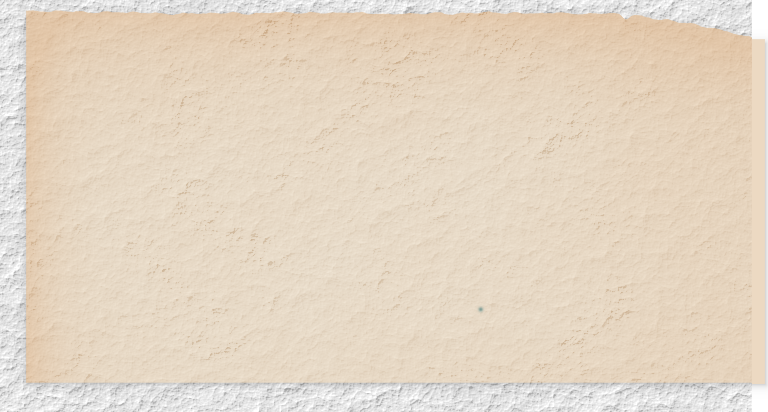
Give the GLSL for this texture, as a Shadertoy shader.

```glsl
// Warm parchment sheet with a torn top edge, lying on rough white plaster.
#define CORE vec3(0.908, 0.860, 0.790)
#define TAN vec3(0.885, 0.775, 0.658)
#define STRIP vec3(0.925, 0.850, 0.760)
#define CREASE vec3(0.09, 0.13, 0.17)
#define SHEET_LEFT 0.034
#define SHEET_RIGHT 0.996
#define SHEET_BOTTOM 0.071
#define PLASTER_RIGHT 0.979
#define PLASTER_CONTRAST 0.17
#define SHEET_CONTRAST 0.043

vec2 hash2(vec2 p) {
    vec3 a = fract(p.xyx * vec3(0.1031, 0.1030, 0.0973));
    a += dot(a, a.yzx + 33.33);
    return fract((a.xx + a.yz) * a.zy);
}

// Squared distance to the nearest scattered point: domes split by creases.
float cellular(vec2 p) {
    vec2 cell = floor(p), f = fract(p);
    float nearest = 4.0;
    for (int y = -1; y <= 1; y++)
    for (int x = -1; x <= 1; x++) {
        vec2 offset = vec2(x, y);
        vec2 d = offset + hash2(cell + offset + 50.0) - f;
        nearest = min(nearest, dot(d, d));
    }
    return nearest;
}

// Broad, soft variation from layered sines, about -1 to 1.
float drift(vec2 p) {
    float sum = 0.0, amp = 0.5;
    for (int i = 0; i < 4; i++) {
        sum += amp * sin(p.x + 1.7 * sin(p.y * 0.8)) * cos(p.y + 1.3 * sin(p.x * 0.7));
        p = mat2(1.5, 1.1, -1.1, 1.5) * p + 2.3;
        amp *= 0.6;
    }
    return sum;
}

// Plaster height; finer octaves carry the steeper slopes.
float height(vec2 p) {
    p += 0.006 * vec2(drift(p * 19.0), drift(p * 23.0 + 7.0));
    p = mat2(0.88, -0.40, 0.46, 0.98) * p;
    float sum = 0.0, freq = 19.0, slope = 0.15;
    for (int i = 0; i < 4; i++) {
        sum -= slope * cellular(p * freq + float(i) * 9.7) / freq;
        p = mat2(0.8, 0.6, -0.6, 0.8) * p;
        freq *= 2.0;
        slope *= 1.3;
    }
    return sum;
}

// Ragged upper edge that falls away towards the right.
float tornTop(float x) {
    float fall = 0.060 * pow(clamp((x - 0.78) / 0.2, 0.0, 1.0), 1.6);
    float notch = 0.010 * exp(-pow((x - 0.815) / 0.006, 2.0));
    float fray = 0.0045 * drift(vec2(x * 70.0, 1.0)) + 0.0015 * sin(x * 190.0);
    return 0.968 + 0.009 * exp(-12.0 * x) - fall - notch + fray;
}

// Antialiased step: 1 where d is positive.
float cover(float d, float pixel) {
    return clamp(d / pixel + 0.5, 0.0, 1.0);
}

void mainImage(out vec4 fragColor, in vec2 fragCoord) {
    vec2 uv = fragCoord / iResolution.xy;
    vec2 q = fragCoord / iResolution.y;
    float aspect = iResolution.x / iResolution.y;
    float pixel = 1.0 / iResolution.y;

    // Relief lit from the upper left
    float stepSize = 0.0034;
    float relief = (height(q) - height(q + stepSize * vec2(-0.6, 0.8))) / stepSize;
    float crease = smoothstep(0.22, 0.60, relief);
    float patches = smoothstep(0.0, 0.65, drift(q * 13.0 + 3.0));

    // Plaster stops short of the right side, leaving plain white
    float onPlaster = cover((PLASTER_RIGHT - uv.x) * aspect, pixel);
    float grey = 0.895 - PLASTER_CONTRAST * relief - 0.08 * crease;
    grey += 0.02 * drift(q * 14.0);
    vec3 color = mix(vec3(1.0), vec3(grey), onPlaster);

    // Sheet outline; the strip past the plaster has a straight top
    float top = mix(0.905, tornTop(uv.x), onPlaster);
    float bottom = SHEET_BOTTOM - 0.003 * (1.0 - onPlaster);
    float side = min(uv.x - SHEET_LEFT, SHEET_RIGHT - uv.x) * aspect;
    float inside = min(side, min(top - uv.y, uv.y - bottom));

    // Soft shadow below and to the right
    vec2 low = vec2(SHEET_LEFT * aspect + 0.004, bottom);
    vec2 high = vec2(SHEET_RIGHT * aspect, top - 0.012);
    float gap = length(max(max(low - q, q - high), 0.0));
    color *= 1.0 - 0.18 * exp(-gap / 0.008);

    // Sheet colour: tan along the top and left, pale in the middle
    float warm = 0.85 * exp(-max(top - uv.y, 0.0) / 0.13);
    warm += 0.85 * exp(-max(uv.x - SHEET_LEFT, 0.0) / 0.040);
    warm += 0.27 * smoothstep(0.55, 1.0, uv.x) + 0.10 * smoothstep(0.3, 0.0, uv.y);
    warm += 0.05 + 0.08 * drift(q * 6.0);
    vec3 sheet = mix(CORE, TAN, clamp(warm, 0.0, 1.0));
    sheet -= SHEET_CONTRAST * relief * vec3(0.8, 1.0, 1.15);
    sheet -= CREASE * crease * (0.10 + 0.65 * patches);

    // Small teal fleck
    float fleck = length((uv - vec2(0.626, 0.249)) * vec2(aspect, 1.0));
    sheet = mix(sheet, vec3(0.40, 0.56, 0.54), 0.8 * exp(-pow(fleck / 0.0055, 2.0)));

    sheet = mix(STRIP, sheet, onPlaster);
    color = mix(color, sheet, cover(inside, pixel));
    fragColor = vec4(clamp(color, 0.0, 1.0), 1.0);
}
```
